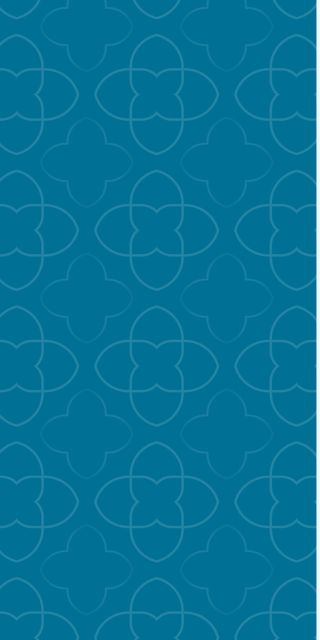
A WebGL 1 fragment shader for this pattern:

```glsl
precision highp float;
// Moorish lattice: interlaced four-petal flowers alternating with small pointed
// quatrefoils in a half-step repeat, in pale lines on teal with a light right edge.
// Each outline is tangent arcs, folded by symmetry into a single distance function.

uniform vec2 u_resolution;

#define CELL vec2(0.4375, 0.2122)       // repeat size, share of canvas
#define CENTRE vec2(0.4896, 0.4280)     // centre of one large flower
#define FLOWER_WIDTH 0.0175             // line widths, share of a repeat
#define FOIL_WIDTH 0.0140
#define FOIL_STRENGTH 0.72
#define TIP_FADE 0.55                   // how far foil lines fade at their tips
#define EDGE_START 0.9890               // where the light edge begins
#define GROUND vec3(0.0, 0.44, 0.58)
#define LINE vec3(0.14, 0.52, 0.645)
#define EDGE vec3(0.94, 0.97, 0.98)

float arc(vec2 p, vec2 centre, float radius) {
  return abs(length(p - centre) - radius);
}

// One flower strand: pointed petal, straight flank, then the inner lobe.
float flowerStrand(vec2 p) {
  if (p.y > 0.20) return arc(p, vec2(-0.0605, 0.20), 0.2455);
  if (p.y > 0.11) return abs(p.x - 0.185);
  return arc(p, vec2(0.037, 0.11), 0.148);
}

// One side of a foil lobe, ending at the inner corner.
float foilStrand(vec2 p) {
  if (p.y > 0.15) return arc(p, vec2(-0.047, 0.15), 0.184);
  return length(vec2(p.x - 0.137, min(p.y - 0.137, 0.0)));
}

// Offset from the nearest centre, folded into one quadrant.
vec2 foldCell(vec2 p) {
  return abs(fract(p + 0.5) - 0.5);
}

float stroke(float dist, float width, float soft) {
  return 1.0 - smoothstep(0.5 * width - soft, 0.5 * width + soft, dist);
}

void main() {
  vec2 uv = gl_FragCoord.xy / u_resolution;
  vec2 grid = (uv - CENTRE) / CELL;
  vec2 pixel = 1.0 / (u_resolution * CELL);
  float soft = 0.4 * (pixel.x + pixel.y);

  // Large flowers: mirrored strands cross at the petal corners.
  vec2 p = foldCell(grid);
  float flowerDist = min(flowerStrand(p), flowerStrand(p.yx));
  float flower = stroke(flowerDist, FLOWER_WIDTH, soft);

  // Small foils sit half a repeat away and fade towards their tips.
  vec2 q = foldCell(grid + 0.5);
  float foilDist = min(foilStrand(q), foilStrand(q.yx));
  float fade = 1.0 - TIP_FADE * smoothstep(0.22, 0.33, max(q.x, q.y));
  float foil = stroke(foilDist, FOIL_WIDTH, soft) * FOIL_STRENGTH * fade;

  vec3 colour = mix(GROUND, LINE, max(flower, foil));

  // Light strip along the right edge.
  float halfPixel = 0.5 / u_resolution.x;
  float edge = smoothstep(EDGE_START - halfPixel, EDGE_START + halfPixel, uv.x);
  gl_FragColor = vec4(mix(colour, EDGE, edge), 1.0);
}
```
